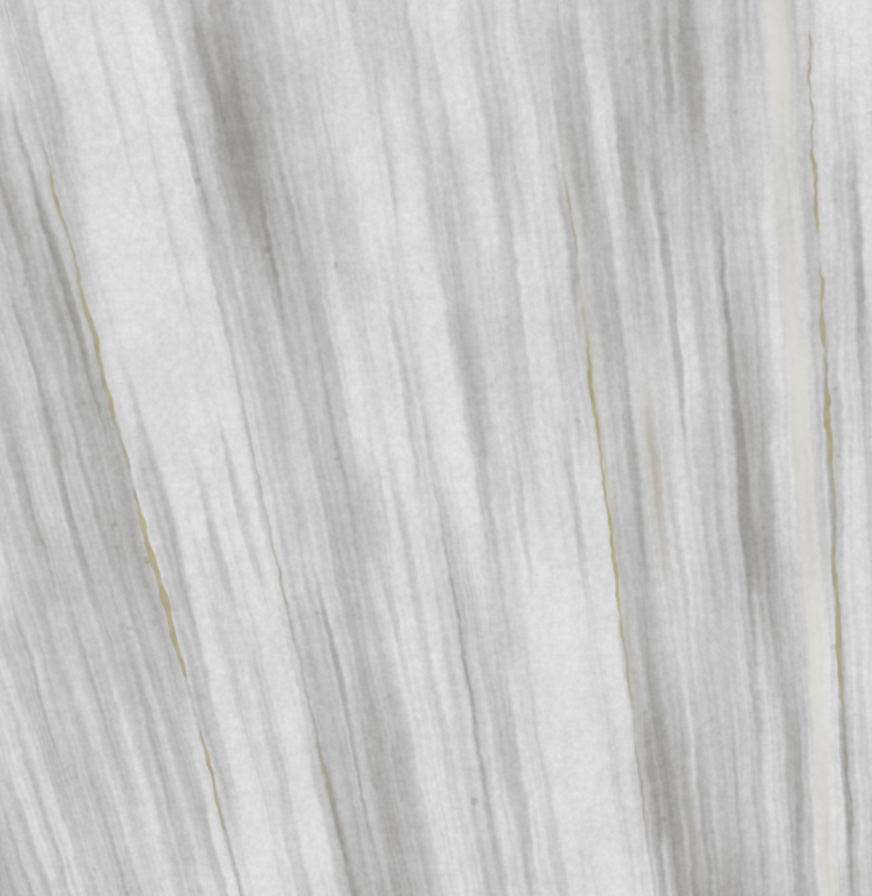
This texture is drawn by a Shadertoy shader. Its source:

```glsl
// Pale grey marble with a fan of fine slanted streaks and thin gold veins.
#define BASE_TONE 0.812
#define LIGHT_CAP 0.864
#define FAN_SLANT 0.265
#define FAN_SPREAD 0.235
#define LANE_CONTRAST 1.45
#define STREAK_CONTRAST 1.4
#define GRAIN 0.030
#define VEIN_SHADE 0.095
#define GOLD vec3(0.690, 0.645, 0.525)
#define CREAM vec3(0.862, 0.854, 0.822)
#define OCHRE vec3(0.68, 0.65, 0.58)

const int VEINS = 5;
// Each vein: fan position, centre along its length, reach, gold half width
const vec4 veins[VEINS] = vec4[](
    vec4(0.006, 0.62, 0.40, 0.0056),
    vec4(0.168, 0.85, 0.30, 0.0014),
    vec4(0.392, 0.72, 0.24, 0.0),
    vec4(0.608, 0.50, 0.38, 0.0026),
    vec4(0.898, 0.50, 0.45, 0.0036));

vec2 gradientAt(vec2 cell) {
    vec3 h = fract(cell.xyx * vec3(0.1031, 0.1030, 0.0973));
    h += dot(h, h.yzx + 33.33);
    float angle = 6.2832 * fract((h.x + h.y) * h.z);
    return vec2(cos(angle), sin(angle));
}

float noise(vec2 p) {
    vec2 i = floor(p), f = p - i;
    vec2 w = f * f * f * (f * (f * 6.0 - 15.0) + 10.0);
    vec2 e = vec2(1.0, 0.0);
    float low = mix(dot(gradientAt(i), f), dot(gradientAt(i + e), f - e), w.x);
    float high = mix(dot(gradientAt(i + e.yx), f - e.yx),
                     dot(gradientAt(i + e.xx), f - e.xx), w.x);
    return mix(low, high, w.y);
}

float band(float x, float from, float to, float soft) {
    return smoothstep(from - soft, from + soft, x) - smoothstep(to - soft, to + soft, x);
}

// Broad light and dark lanes across the fan
float lanes(float u) {
    return 0.034 * band(u, 0.02, 0.165, 0.012)
         - 0.040 * band(u, 0.18, 0.29, 0.020)
         + 0.034 * band(u, 0.47, 0.60, 0.025)
         - 0.042 * band(u, 0.61, 0.835, 0.015)
         + 0.018 * smoothstep(0.90, 0.93, u)
         - 0.016 * (1.0 - smoothstep(-0.04, 0.01, u));
}

// Streaks from wide to hair thin, all drawn out along the fan
float streaks(float u, float d) {
    float tone = 0.085 * noise(vec2(u * 10.0 + 2.0, d * 1.3 + 13.0));
    tone += 0.085 * noise(vec2(u * 27.0 + 7.0, d * 2.2));
    tone += 0.065 * noise(vec2(u * 66.0, d * 3.0 + 11.0));
    tone += 0.040 * noise(vec2(u * 150.0, d * 6.0 + 5.0));
    float dark = noise(vec2(u * 44.0 + 19.0, d * 2.6));
    return tone - 0.060 * smoothstep(0.20, 0.50, dark);
}

// Cloudy mottling, grain and rare dark specks
float mottle(vec2 q) {
    float tone = 0.030 * noise(q * 9.0) + 0.022 * noise(q * 34.0);
    tone += GRAIN * (noise(q * 110.0) + 0.8 * noise(q * 230.0));
    return tone - 0.07 * smoothstep(0.48, 0.66, noise(q * 52.0 + 8.0));
}

void mainImage(out vec4 fragColor, in vec2 fragCoord) {
    vec2 q = fragCoord / iResolution.y;
    float d = 1.0 - q.y;
    float pixel = 1.0 / iResolution.y;

    // Fan coordinate: where the streak through this point meets the top edge
    float u = (q.x - FAN_SLANT * d) / (1.0 - FAN_SPREAD * d);
    float bend = 0.006 * noise(vec2(u * 4.0, d * 3.0));
    float feather = 0.0050 * noise(q * vec2(30.0, 13.0)) + 0.0024 * noise(q * 70.0);
    float s = u + bend + feather;

    float tone = BASE_TONE + LANE_CONTRAST * lanes(s);
    tone += STREAK_CONTRAST * streaks(s, d + 8.0 * feather);

    // Grey shading and gold cores of the veins
    float gold = 0.0;
    for (int i = 0; i < VEINS; i++) {
        vec4 v = veins[i];
        float seed = 7.3 * float(i) + 0.4;
        float p = u + bend - v.x + 0.0040 * noise(vec2(d * 20.0, seed))
                + 0.0022 * noise(vec2(d * 85.0, seed)) + 0.3 * feather;
        float along = (d - v.y) / v.z;
        float reach = exp(-along * along);
        float patchy = clamp(0.55 + 1.3 * noise(vec2(d * 8.0, seed + 3.0))
                           + 0.8 * noise(vec2(d * 40.0, seed)), 0.0, 1.3);
        float width = v.w * reach * patchy;
        float edge = 0.0012 + 0.6 * pixel;
        float core = 1.0 - smoothstep(width - edge, width + edge, abs(p));
        gold = max(gold, core * smoothstep(0.0, 0.0015, width));
        // The grey halo spreads further on the left of each vein
        float spread = p < 0.0 ? 0.013 : 0.005;
        float halo = 0.45 * exp(-abs(p) / spread) + 0.75 * exp(-p * p / 0.000008);
        tone -= VEIN_SHADE * halo * (0.25 + 0.75 * reach) * (0.6 + 0.4 * patchy);
    }

    // Soft ceiling on the light tones, grain on top, slight warmth in the dark
    float depth = LIGHT_CAP - tone;
    tone = LIGHT_CAP - 0.5 * (depth + sqrt(depth * depth + 0.0006));
    tone = max(tone, 0.62 + 0.3 * (tone - 0.62)) + mottle(q);
    float warmth = smoothstep(0.74, 0.62, tone);
    vec3 color = vec3(tone) - vec3(0.0, 0.006, 0.022) * warmth;

    // Cream lane and ochre smears
    float cream = band(s, 0.852, 0.876, 0.008) * (0.6 + 0.8 * noise(vec2(s * 20.0, d * 4.0)));
    color = mix(color, CREAM, clamp(cream, 0.0, 0.85));
    float smear = band(s, 0.668, 0.680, 0.007) * smoothstep(-0.05, 0.45, noise(vec2(3.7, d * 5.0)));
    smear += 0.5 * band(s, 0.606, 0.616, 0.006) * band(d, 0.25, 0.85, 0.15);
    color = mix(color, OCHRE, 0.75 * clamp(smear, 0.0, 1.0));

    vec3 goldTone = GOLD * (1.0 + 0.10 * noise(q * 60.0));
    color = mix(color, goldTone, 0.85 * gold);
    fragColor = vec4(color, 1.0);
}
```
